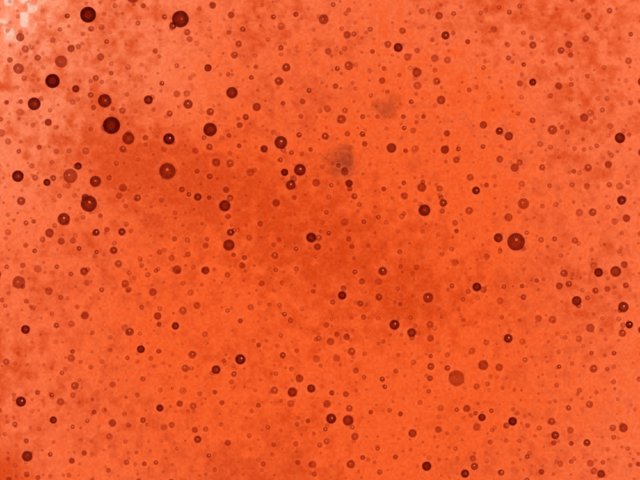
Reproduce this texture procedurally as a Shadertoy shader.

```glsl
#define ORANGE vec3(0.965, 0.365, 0.155)
#define CORAL vec3(0.985, 0.455, 0.285)
#define PALE vec3(1.0, 0.60, 0.46)
#define RUST vec3(0.83, 0.245, 0.07)
#define BROWN vec3(0.64, 0.125, 0.025)
#define RIM_DARK vec3(0.30, 0.02, 0.01)
#define GLINT vec3(0.93, 0.62, 0.42)
#define SOFTNESS 0.0022
#define GRAIN 0.055

vec3 hash3(vec2 p) {
    vec3 q = fract(p.xyx * vec3(0.1031, 0.1030, 0.0973));
    q += dot(q, q.yxz + 33.33);
    return fract((q.xxy + q.yzz) * q.zyx);
}

float noise(vec2 p) {
    vec2 i = floor(p), f = fract(p);
    f = f * f * (3.0 - 2.0 * f);
    float low = mix(hash3(i).x, hash3(i + vec2(1, 0)).x, f.x);
    float high = mix(hash3(i + vec2(0, 1)).x, hash3(i + vec2(1, 1)).x, f.x);
    return mix(low, high, f.y);
}

float fbm(vec2 p) {
    float sum = 0.0, amp = 0.5;
    for (int i = 0; i < 4; i++) {
        sum += amp * noise(p);
        p = mat2(1.6, 1.2, -1.2, 1.6) * p + 7.3;
        amp *= 0.5;
    }
    return sum / 0.9375;
}

float segmentDistance(vec2 p, vec2 a, vec2 b) {
    vec2 d = b - a;
    return length(p - a - d * clamp(dot(p - a, d) / dot(d, d), 0.0, 1.0));
}

// Share of large bubbles: crowded at the upper left, sparse elsewhere
float crowding(vec2 p) {
    return 0.05 + 0.5 * exp(-dot(p - vec2(0.2, 0.8), p - vec2(0.2, 0.8)) * 9.0);
}

// Mottled liquid with broad light and shade
vec3 liquid(vec2 p, float aspect) {
    float cloud = fbm(p * 5.0) - 0.5;
    float fine = fbm(p * 55.0 + 20.0) - 0.5;
    float edge = length((p - vec2(0.52 * aspect, 0.30)) * vec2(1.05, 1.0));
    float light = smoothstep(0.25, 0.85, edge + 0.6 * cloud + 0.5 * fine);
    vec3 col = mix(ORANGE, CORAL, light);
    col = mix(col, PALE, 0.7 * smoothstep(0.55, 0.0, length(p - vec2(0.0, 0.98)) + 0.4 * cloud));

    float band = segmentDistance(p, vec2(0.22, 0.72), vec2(0.9, 0.40));
    float shade = 0.5 * exp(-band * band * 90.0) + 0.12;
    col = mix(col, RUST, clamp(shade + 1.2 * cloud + 1.3 * fine, 0.0, 0.7));
    col = mix(col, RUST, 0.8 * smoothstep(0.12, 0.0, length(p)));

    // Two blurred smudges
    float smudge = smoothstep(0.045, 0.0, length(p - vec2(0.71, 0.66)) + 0.06 * fine)
                 + 0.6 * smoothstep(0.04, 0.0, length(p - vec2(0.80, 0.775)) + 0.06 * fine);
    col = mix(col, vec3(0.55, 0.20, 0.12), 0.65 * smudge);

    // Bright froth in the corner
    float froth = smoothstep(0.09, 0.03, length((p - vec2(0.02, 0.99)) * vec2(1.0, 0.9)) + 0.12 * fine);
    return mix(col, vec3(0.98, 0.78, 0.70), froth * smoothstep(0.35, 0.65, noise(p * 60.0)));
}

// One layer of scattered bubbles: dark rim, brown core, small glint
vec3 bubbles(vec3 col, vec2 p, float cell, vec2 radii, float share, float depth, float seed) {
    vec2 home = floor(p / cell);
    for (int y = -1; y <= 1; y++)
    for (int x = -1; x <= 1; x++) {
        vec2 id = home + vec2(x, y);
        vec3 place = hash3(id + seed);
        vec3 look = hash3(id + seed + 71.7);
        vec2 center = (id + 0.1 + 0.8 * place.xy) * cell;
        float chance = share < 0.0 ? crowding(center) : share;
        if (place.z > chance) continue;

        float r = mix(radii.x, radii.y, look.x * look.x);
        float strength = depth * mix(0.55, 1.0, look.y);
        vec2 q = p - center;
        float d = length(q);
        float disc = 1.0 - smoothstep(r - SOFTNESS, r + SOFTNESS, d);
        float ring = smoothstep(0.25 * r, 0.75 * r, d);
        float halo = exp(-pow((d - 1.45 * r) / (0.35 * r), 2.0));
        col = mix(col, CORAL, 0.25 * strength * halo);
        vec3 body = mix(BROWN, RIM_DARK, strength * strength * mix(0.45, 0.95, ring));
        col = mix(col, body, disc * strength);

        float spot = length(q - r * (look.yz - 0.5) * 0.5);
        float glint = 1.0 - smoothstep(0.08 * r, 0.12 * r + SOFTNESS, spot);
        col = mix(col, GLINT, glint * strength * 0.75 * smoothstep(0.25, 0.9, look.z));
    }
    return col;
}

void mainImage(out vec4 fragColor, in vec2 fragCoord) {
    vec2 p = fragCoord / iResolution.y;
    vec3 col = liquid(p, iResolution.x / iResolution.y);

    // Finest and faintest first, largest and darkest on top
    col = bubbles(col, p, 0.025, vec2(0.0025, 0.0052), 0.65, 0.42, 3.0);
    col = bubbles(col, p + 0.011, 0.036, vec2(0.0046, 0.0080), 0.52, 0.66, 19.0);
    col = bubbles(col, p, 0.070, vec2(0.0072, 0.0115), 0.42, 0.94, 47.0);
    col = bubbles(col, p, 0.085, vec2(0.0115, 0.0190), -1.0, 1.0, 83.0);

    col += GRAIN * (noise(p * 210.0) - 0.5) * vec3(0.6, 1.0, 0.8);
    fragColor = vec4(clamp(col, 0.0, 1.0), 1.0);
}
```
